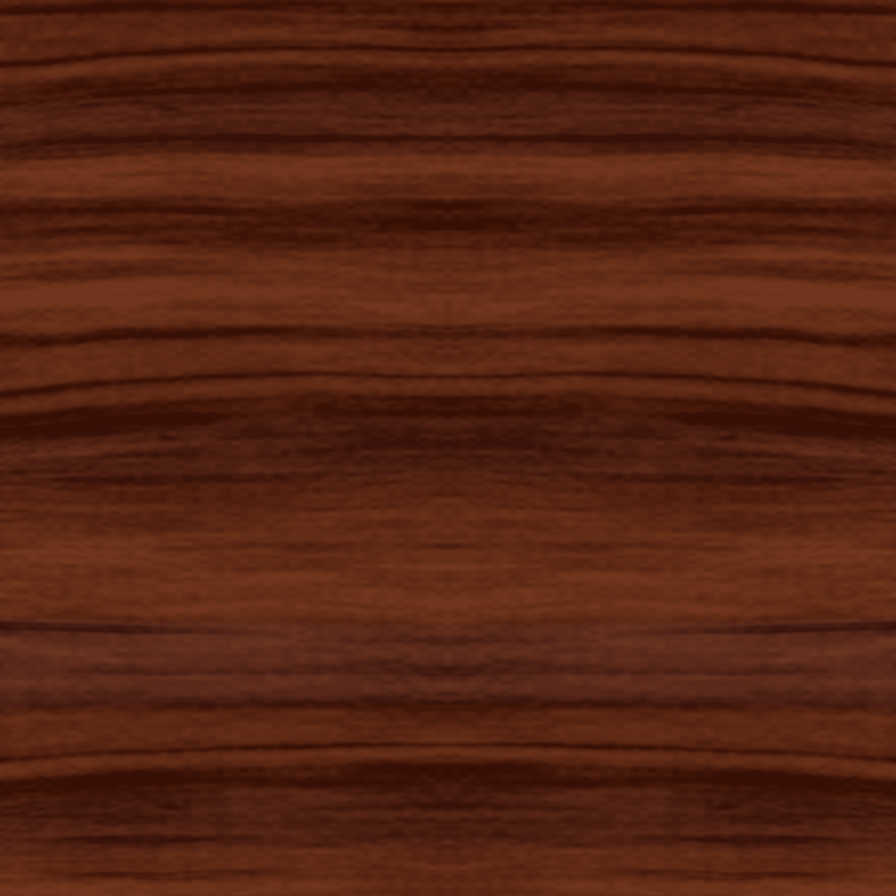
Give the GLSL for this texture, as a Shadertoy shader.

```glsl
// Polished dark red-brown wood veneer: horizontal grain, mirrored left to right.

const vec3 DARK_WOOD = vec3(0.215, 0.058, 0.015);
const vec3 MID_WOOD = vec3(0.335, 0.138, 0.068);
const vec3 LIGHT_WOOD = vec3(0.440, 0.208, 0.108);
const vec3 COOL_SHIFT = vec3(0.004, 0.014, 0.030);

float hash(vec2 p) {
    return fract(sin(dot(p, vec2(127.1, 311.7))) * 43758.5453);
}

float noise(vec2 p) {
    vec2 cell = floor(p);
    vec2 f = fract(p);
    f = f * f * (3.0 - 2.0 * f);
    float low = mix(hash(cell), hash(cell + vec2(1.0, 0.0)), f.x);
    float high = mix(hash(cell + vec2(0.0, 1.0)), hash(cell + 1.0), f.x);
    return mix(low, high, f.y);
}

// Noise centred on zero, from -1 to 1
float signedNoise(vec2 p) {
    return 2.0 * noise(p) - 1.0;
}

// Soft-edged strip between two depths
float band(float depth, float start, float end, float soft) {
    return smoothstep(start - soft, start + soft, depth)
         - smoothstep(end - soft, end + soft, depth);
}

// Narrow soft line
float vein(float offset, float width) {
    return exp(-offset * offset / (width * width));
}

// Start of each repeated dark figure, measured from the top
float figureStart(int i) {
    return i == 0 ? 0.052 : (i == 1 ? 0.419 : 0.831);
}

// Tone (x) and coolness (y) of a dark figure, d below its leading vein
vec2 darkFigure(float d) {
    float tone = -0.32 * vein(d + 0.048, 0.006);
    tone += 0.10 * band(d, -0.040, -0.008, 0.004);
    tone -= 0.48 * vein(d, 0.0035);
    tone += 0.16 * vein(d - 0.011, 0.005);
    tone -= 0.34 * band(d, 0.020, 0.046, 0.006);
    float heart = band(d, 0.046, 0.115, 0.008);
    return vec2(tone - 0.16 * heart, 0.5 * heart);
}

// Tone and coolness of the broad plain strips
vec2 plainStrips(float d) {
    float tone = 0.52;
    tone += 0.25 * band(d, 0.172, 0.220, 0.003);
    tone -= 0.20 * band(d, 0.222, 0.277, 0.006);
    tone += 0.32 * band(d, 0.280, 0.364, 0.005);
    tone += 0.09 * band(d, 0.545, 0.612, 0.012);
    tone += 0.30 * band(d, 0.612, 0.698, 0.008);
    tone += 0.24 * band(d, 0.971, 1.100, 0.003);
    float cool = band(d, 0.699, 0.784, 0.004);
    return vec2(tone + 0.04 * cool, cool);
}

// How strongly the grain arches at this depth
float archAmount(float d) {
    float arch = 0.012 - 0.05 * vein(d - 0.70, 0.07);
    for (int i = 0; i < 3; i++) {
        arch += 0.075 * vein(d - figureStart(i) - 0.045, 0.065);
    }
    return arch;
}

// Fibres from broad streaks down to fine speckle
float grain(float x, float d) {
    float tone = 0.13 * signedNoise(vec2(x * 2.0, d * 30.0));
    tone += 0.17 * signedNoise(vec2(x * 5.0 + 7.0, d * 85.0));
    tone += 0.15 * signedNoise(vec2(x * 14.0 + 19.0, d * 180.0));
    tone += 0.12 * signedNoise(vec2(x * 110.0, d * 210.0));
    float crease = noise(vec2(x * 3.0 + 31.0, d * 72.0));
    return tone - 0.30 * smoothstep(0.70, 0.95, crease);
}

// Small slanted dark fleck
float fleck(vec2 p) {
    p.y += 0.12 * p.x;
    return vein(p.x, 0.016) * vein(p.y, 0.0035);
}

void mainImage(out vec4 fragColor, in vec2 fragCoord) {
    vec2 uv = fragCoord / iResolution.xy;
    float x = abs(uv.x - 0.5);
    float depth = 1.0 - uv.y;

    // Bend and gently wander the grain
    float wander = 0.004 * signedNoise(vec2(x * 6.0, depth * 9.0));
    wander += 0.0012 * signedNoise(vec2(x * 22.0, depth * 40.0));
    float bent = depth - archAmount(depth) * x * x + wander;

    // Strips, dark figures and their flecks
    vec2 wood = plainStrips(bent);
    for (int i = 0; i < 3; i++) {
        float start = figureStart(i);
        wood += darkFigure(bent - start);
        wood.x -= 0.38 * fleck(vec2(x - 0.31, depth - start - 0.070));
    }
    wood.x -= 0.30 * fleck(vec2(x - 0.31, depth - 0.270));
    float tone = clamp(wood.x + grain(x, bent), 0.0, 1.0);

    // Colour ramp
    vec3 color = mix(DARK_WOOD, MID_WOOD, min(tone * 2.0, 1.0));
    color = mix(color, LIGHT_WOOD, max(tone * 2.0 - 1.0, 0.0));
    color += COOL_SHIFT * wood.y;
    fragColor = vec4(color, 1.0);
}
```
